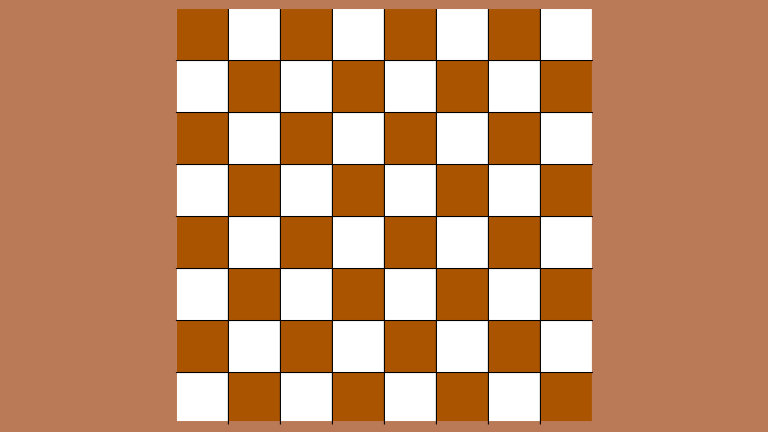
A Shadertoy shader for this pattern:

```glsl
// An eight by eight checkered board on a clay ground, ruled with thin black lines.
// Everything is measured in cells from the board centre; each edge is smoothed by
// its exact box coverage of the pixel. The fill stops short of the lowest line ends.

// Share of a pixel of width px, centred on x, lying between lo and hi.
float cover(float x, float lo, float hi, float px) {
    return max(min(x + 0.5 * px, hi) - max(x - 0.5 * px, lo), 0.0) / px;
}

float boxCover(vec2 p, vec2 lo, vec2 hi, float px) {
    return cover(p.x, lo.x, hi.x, px) * cover(p.y, lo.y, hi.y, px);
}

void mainImage(out vec4 fragColor, in vec2 fragCoord) {
    float cellsHigh = 432.0 / 52.0;
    float px = cellsHigh / iResolution.y;
    vec2 p = (fragCoord - 0.5 * iResolution.xy) * px - vec2(0.008, -0.01);

    // Triangle wave per axis: zero on grid lines, sign alternating by cell
    vec2 wave = 0.5 - abs(mod(p + 0.5, 2.0) - 1.0);
    vec2 side = clamp(wave / px, -0.5, 0.5) * 2.0;
    float light = 0.5 + 0.5 * side.x * side.y;

    // Ground and squares
    vec3 color = vec3(0.73, 0.48, 0.34);
    vec3 squares = mix(vec3(0.67, 0.33, 0.0), vec3(1.0), light);
    color = mix(color, squares, boxCover(p, vec2(-3.99, -3.933), vec2(3.99), px));

    // Seven inner lines each way, reaching slightly past the fill
    float halfWidth = 0.0105;
    vec2 rule = vec2(cover(wave.x, -halfWidth, halfWidth, px),
                     cover(wave.y, -halfWidth, halfWidth, px));
    rule.x *= boxCover(p, vec2(-3.5, -4.0), vec2(3.5, 3.99), px);
    rule.y *= boxCover(p, vec2(-4.01, -3.5), vec2(4.01, 3.5), px);
    color *= (1.0 - rule.x) * (1.0 - rule.y);

    fragColor = vec4(color, 1.0);
}
```
